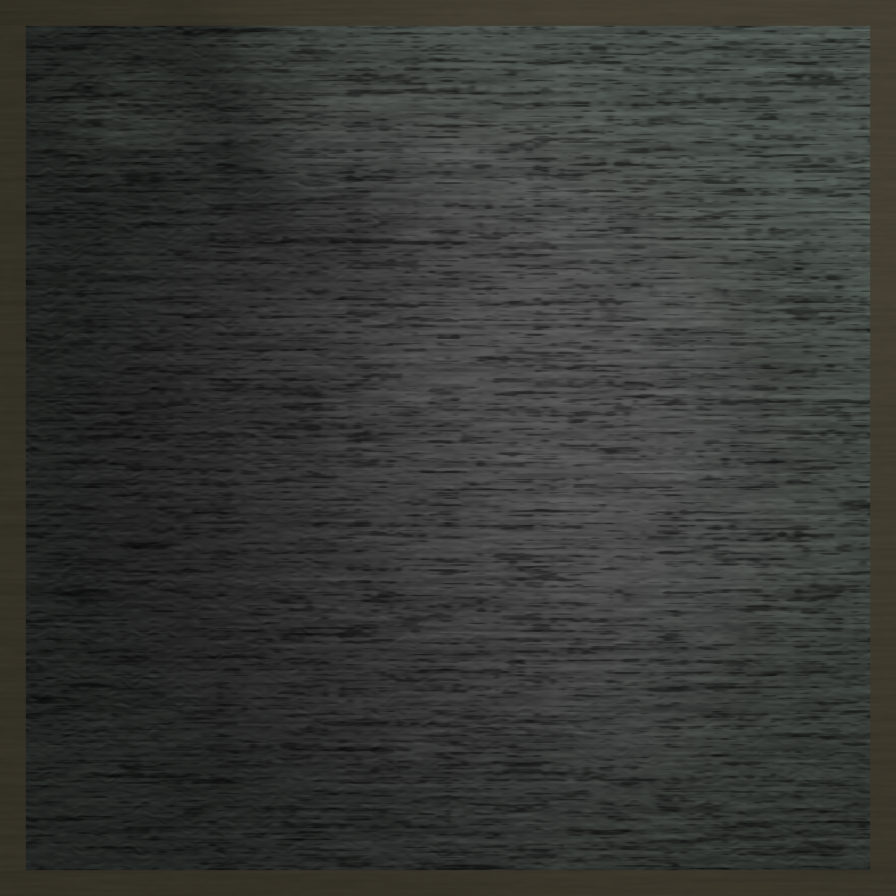
This texture is drawn by a WebGL 1 fragment shader. Its source:

```glsl
precision highp float;
uniform vec2 u_resolution;

#define FRAME_WIDTH 0.0287
#define FRAME_COLOR vec3(0.240, 0.224, 0.176)
#define SHADE_DARK 0.142
#define SHADE_LIGHT 0.312
#define GRAIN_ROWS 300.0
#define GRAIN_CONTRAST 0.62
#define SCRATCH_DEPTH 0.36
#define GLINT_STRENGTH 0.30
#define EDGE_TINT vec3(0.94, 1.03, 0.965)
#define CORE_TINT vec3(1.0, 0.995, 1.0)

float hash(vec2 p) {
  vec3 q = fract(p.xyx * vec3(0.1031, 0.1030, 0.0973));
  q += dot(q, q.yzx + 33.33);
  return fract((q.x + q.y) * q.z);
}

float noise(vec2 p) {
  vec2 cell = floor(p), f = fract(p);
  f = f * f * (3.0 - 2.0 * f);
  float low = mix(hash(cell), hash(cell + vec2(1.0, 0.0)), f.x);
  float high = mix(hash(cell + vec2(0.0, 1.0)), hash(cell + vec2(1.0, 1.0)), f.x);
  return mix(low, high, f.y);
}

float fbm(vec2 p) {
  float sum = 0.0, weight = 0.5;
  for (int i = 0; i < 4; i++) {
    sum += weight * noise(p);
    p = p * 2.03 + 17.1;
    weight *= 0.5;
  }
  return sum;
}

// Soft elliptical patch, 1 at its centre
float patchAt(vec2 p, vec2 centre, vec2 radius) {
  vec2 d = (p - centre) / radius;
  return exp(-dot(d, d));
}

// Broad light across the sheet, 0 dark to 1 light
float sheen(vec2 p) {
  vec2 warp = vec2(fbm(p * vec2(4.0, 6.0)), fbm(p * vec2(4.0, 6.0) + 40.0)) - 0.47;
  vec2 q = p + 0.10 * warp;
  float light = smoothstep(0.08, 0.70, q.x + 0.12 * (q.y - 0.5));
  light *= mix(0.38, 1.0, smoothstep(-0.02, 0.52, q.y));
  light *= 1.0 - 0.25 * smoothstep(0.7, 1.0, q.x) * (1.0 - smoothstep(0.4, 0.8, q.y));
  light += 0.34 * patchAt(q, vec2(0.13, 0.87), vec2(0.11, 0.05));
  light += 0.22 * patchAt(q, vec2(0.35, 0.85), vec2(0.08, 0.08));
  light += 0.10 * patchAt(q, vec2(0.52, 0.56), vec2(0.16, 0.22));
  light -= 0.22 * patchAt(q, vec2(0.27 + 0.3 * (0.82 - q.y), q.y), vec2(0.05, 1.0))
    * smoothstep(0.65, 0.76, q.y);
  light -= 0.25 * patchAt(q, vec2(0.42, 0.74), vec2(0.10, 0.05));
  light -= 0.14 * patchAt(q, vec2(0.85, 0.60), vec2(0.06, 0.07));
  return clamp(light, 0.0, 1.0);
}

// Fine horizontal brushing, centred on 0
float brushing(vec2 p) {
  float longLines = noise(p * vec2(8.0, GRAIN_ROWS));
  float midLines = noise(p * vec2(24.0, GRAIN_ROWS * 1.17) + 71.0);
  float shortLines = noise(p * vec2(100.0, GRAIN_ROWS * 1.25) + 133.0);
  return 0.42 * longLines + 0.34 * midLines + 0.24 * shortLines - 0.5;
}

// Hairline dark cuts with broken ends, in layers of growing length
float scratches(vec2 p) {
  float sum = 0.0;
  for (int i = 0; i < 3; i++) {
    float layer = float(i);
    vec2 q = vec2(p.x, p.y + 0.0012 * noise(p * vec2(30.0, 60.0) + layer));
    float rows = GRAIN_ROWS * (1.16 - 0.08 * layer);
    float cut = noise(q * vec2(28.0 - 8.0 * layer, rows) + 211.0 + 53.0 * layer);
    float breaks = noise(q * vec2(110.0, rows) + 307.0 + 37.0 * layer);
    sum += smoothstep(0.62, 0.90, 0.72 * cut + 0.28 * breaks);
  }
  return min(sum, 1.2);
}

// Raised wavy flecks lit from above
float glints(vec2 p) {
  vec2 q = p + vec2(0.0, 0.006 * noise(p * 75.0));
  vec2 scale = vec2(105.0, GRAIN_ROWS * 0.9);
  return noise(q * scale) - noise((q + vec2(0.0, 0.0022)) * scale);
}

void main() {
  vec2 p = gl_FragCoord.xy / u_resolution;
  float pixel = 1.0 / min(u_resolution.x, u_resolution.y);
  float light = sheen(p);
  float grain = brushing(p);

  // Brushed sheet
  float shade = mix(SHADE_DARK, SHADE_LIGHT, light);
  float relief = 1.0 + GRAIN_CONTRAST * grain;
  relief -= SCRATCH_DEPTH * scratches(p);
  relief += GLINT_STRENGTH * (1.15 - light) * glints(p);
  float rim = smoothstep(0.2, 0.55, distance(p, vec2(0.46, 0.47)));
  vec3 sheet = shade * relief * mix(CORE_TINT, EDGE_TINT, rim);

  // Flat brown frame with a faint trace of the sheet
  vec3 frame = FRAME_COLOR * (0.84 + 0.26 * light + 0.16 * grain);
  vec2 border = min(p, 1.0 - p);
  float inside = smoothstep(-0.5 * pixel, 0.5 * pixel, min(border.x, border.y) - FRAME_WIDTH);

  gl_FragColor = vec4(mix(frame, sheet, inside), 1.0);
}
```
